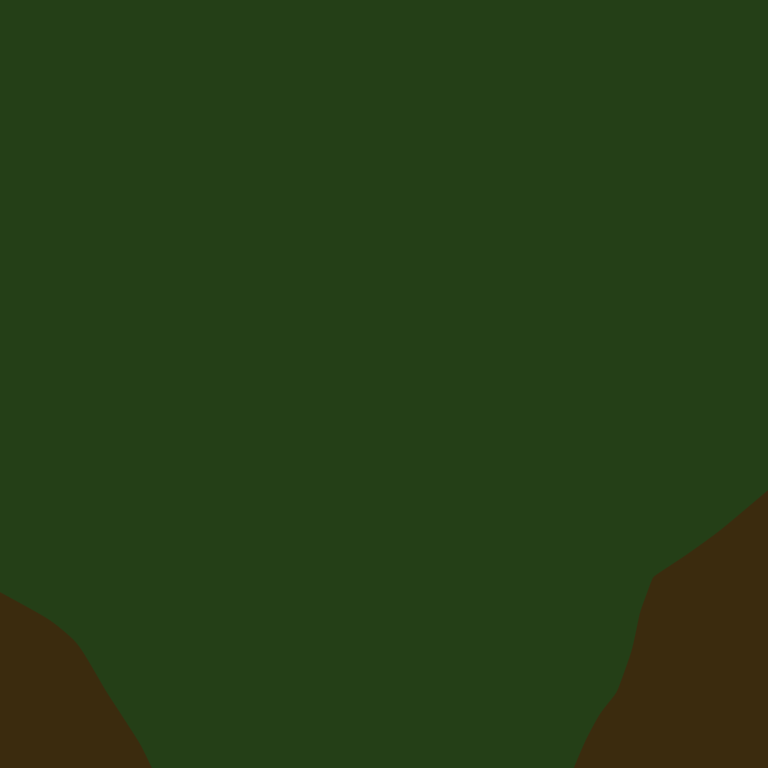
Write a Shadertoy shader that draws this texture.

```glsl
// Two brown earth banks rise from the lower corners of a flat dark green field.
// Each bank is bounded by a curve x(y): a straight slope bent by soft hinges,
// and its edge is smoothed to one pixel with screen derivatives.

const vec3 FIELD_GREEN = vec3(0.141, 0.247, 0.092);
const vec3 EARTH_BROWN = vec3(0.231, 0.168, 0.054);

// Zero below the knee, then rising with slope "bend"; "softness" rounds the knee.
float hinge(float y, float knee, float bend, float softness) {
    float d = y - knee;
    return 0.5 * bend * (d + sqrt(d * d + softness * softness));
}

// Coverage of the side where the signed value is positive.
float coverage(float d) {
    return clamp(0.5 + d / max(fwidth(d), 1e-5), 0.0, 1.0);
}

// Right-hand limit of the left bank: steep flank under a rounded shoulder.
float leftBankEdge(float y) {
    float x = 0.198 - 0.47 * y;
    x += hinge(y, 0.030, -0.18, 0.008);
    x += hinge(y, 0.100,  0.08, 0.004);
    x += hinge(y, 0.164, -0.63, 0.010);
    x += hinge(y, 0.193, -0.65, 0.008);
    return x;
}

// Left-hand limit of the right bank: foot, notch, steep wall, then a long ramp.
float rightBankEdge(float y) {
    float x = 0.747 + 0.42 * y;
    // Foot and notch
    x += hinge(y, 0.036,  0.11, 0.008);
    x += hinge(y, 0.072,  0.32, 0.008);
    x += hinge(y, 0.098, -0.49, 0.005);
    // Wall
    x += hinge(y, 0.154, -0.16, 0.010);
    x += hinge(y, 0.203,  0.17, 0.006);
    // Sharp corner and ramp
    x += hinge(y, 0.249,  1.18, 0.002);
    x += hinge(y, 0.276, -0.15, 0.010);
    x += hinge(y, 0.307, -0.22, 0.010);
    return x;
}

void mainImage(out vec4 fragColor, in vec2 fragCoord) {
    vec2 uv = fragCoord / iResolution.xy;

    float leftBank = coverage(leftBankEdge(uv.y) - uv.x);
    float rightBank = coverage(uv.x - rightBankEdge(uv.y));

    vec3 color = mix(FIELD_GREEN, EARTH_BROWN, max(leftBank, rightBank));
    fragColor = vec4(color, 1.0);
}
```
